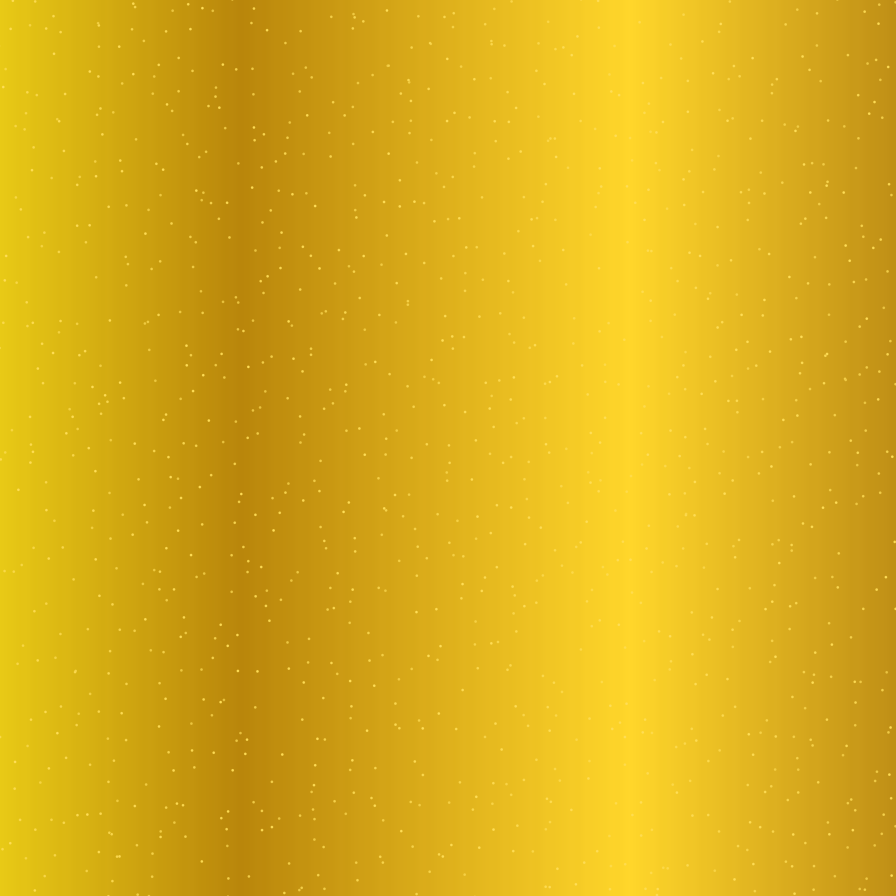
This background is drawn by a three.js fragment shader. Its source:

```glsl
#define DARK_X 0.268
#define BRIGHT_X 0.703
#define EDGE_GOLD vec3(0.91, 0.79, 0.085)
#define DARK_GOLD vec3(0.725, 0.525, 0.043)
#define BRIGHT_GOLD vec3(1.0, 0.84, 0.165)
#define END_GOLD vec3(0.75, 0.56, 0.085)
#define FLECK_COLOR vec3(1.0, 0.87, 0.34)
#define FLECK_RADIUS 0.0014
#define FLECK_SOFTNESS 0.0008
#define FLECK_CELLS 28.0
#define FLECK_DENSITY 0.78
#define GRAIN_STRENGTH 0.003

varying vec2 vUv;

vec3 hash3(vec2 cell) {
  vec3 p = fract(cell.xyx * vec3(0.1031, 0.1030, 0.0973));
  p += dot(p, p.yxz + 33.33);
  return fract((p.xxy + p.yzz) * p.zyx);
}

// Horizontal run of metallic tones
vec3 goldGradient(float x) {
  vec3 gold = mix(EDGE_GOLD, DARK_GOLD, clamp(x / DARK_X, 0.0, 1.0));
  gold = mix(gold, BRIGHT_GOLD, clamp((x - DARK_X) / (BRIGHT_X - DARK_X), 0.0, 1.0));
  return mix(gold, END_GOLD, clamp((x - BRIGHT_X) / (1.0 - BRIGHT_X), 0.0, 1.0));
}

// Faint vertical brushing
float brushedGrain(float x) {
  return 0.6 * sin(x * 270.0) + 0.4 * sin(x * 413.0 + 1.7);
}

// One jittered fleck per occupied cell
float fleckLayer(vec2 uv, float seed) {
  vec2 grid = uv * FLECK_CELLS + seed * vec2(0.37, 0.61);
  vec2 cell = floor(grid);
  vec3 rnd = hash3(cell + seed * 57.0 + 11.0);
  vec2 center = mix(vec2(0.07), vec2(0.93), rnd.xy);
  float dist = length(fract(grid) - center) / FLECK_CELLS;
  float dot = 1.0 - smoothstep(FLECK_RADIUS - FLECK_SOFTNESS, FLECK_RADIUS + FLECK_SOFTNESS, dist);
  float strength = mix(0.65, 1.0, fract(rnd.z * 17.0));
  return dot * strength * step(rnd.z, FLECK_DENSITY);
}

void main() {
  vec3 color = goldGradient(vUv.x) + GRAIN_STRENGTH * brushedGrain(vUv.x);

  // Overlapping layers let flecks gather in small groups
  float flecks = 0.0;
  for (int i = 0; i < 2; i++) {
    flecks = max(flecks, fleckLayer(vUv, float(i) + 1.0));
  }

  gl_FragColor = vec4(mix(color, FLECK_COLOR, flecks), 1.0);
}
```
